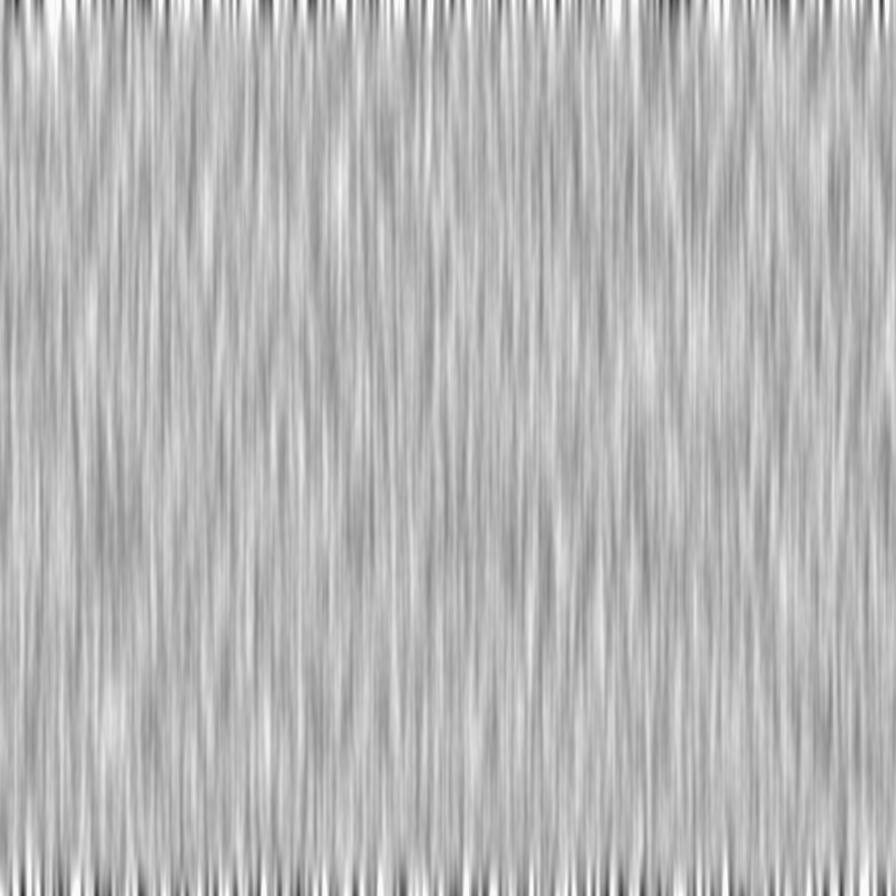
Give the GLSL for this texture, as a WebGL 2 fragment shader.

```glsl
#version 300 es
precision highp float;
// Brushed metal: fine vertical grey streaks with stark bands along the top and bottom edges.

uniform vec2 u_resolution;
out vec4 fragColor;

const float BASE_GREY = 0.717;
const float STREAK_CONTRAST = 0.30;
const float EDGE_CONTRAST = 0.95;
const float EDGE_REACH = 0.075;

// Integer hash of a lattice cell, from 0 to 1
float hash(ivec2 cell) {
    uvec2 q = uvec2(cell) * uvec2(1597334677u, 3812015801u);
    uint h = (q.x ^ q.y) * 1597334677u;
    h = (h ^ (h >> 15)) * 2246822519u;
    h ^= h >> 13;
    return float(h >> 8) / 16777216.0;
}

// Unit gradient of a lattice corner, projected on the offset from it
float cornerSlope(ivec2 cell, vec2 offset) {
    float angle = 6.28319 * hash(cell);
    return dot(vec2(cos(angle), sin(angle)), offset);
}

float gradientNoise(vec2 p) {
    ivec2 cell = ivec2(floor(p));
    vec2 f = fract(p);
    vec2 w = f * f * f * (f * (f * 6.0 - 15.0) + 10.0);
    float low = mix(cornerSlope(cell, f),
                    cornerSlope(cell + ivec2(1, 0), f - vec2(1.0, 0.0)), w.x);
    float high = mix(cornerSlope(cell + ivec2(0, 1), f - vec2(0.0, 1.0)),
                     cornerSlope(cell + ivec2(1, 1), f - vec2(1.0, 1.0)), w.x);
    return mix(low, high, w.y);
}

// One layer of streaks, faded out where its cells shrink below a pixel
float streakLayer(vec2 uv, vec2 cells, float seed) {
    float visible = 1.0 - smoothstep(0.5, 1.0, cells.x / u_resolution.x);
    return visible * gradientNoise(uv * cells + seed * vec2(17.37, 31.73));
}

// Long streaks of several widths and a faint short grain
float brushedStreaks(vec2 uv) {
    return 0.30 * streakLayer(uv, vec2(48.0, 4.3), 1.0)
         + 0.55 * streakLayer(uv, vec2(104.0, 5.2), 2.0)
         + 0.50 * streakLayer(uv, vec2(151.0, 6.7), 3.0)
         + 0.40 * streakLayer(uv, vec2(217.0, 9.1), 4.0)
         + 0.14 * streakLayer(uv, vec2(229.0, 47.0), 5.0);
}

// Straight stripes that fade with the distance from a horizontal edge
float edgeStripes(float x, float edgeDistance, float seed) {
    vec2 row = vec2(x, 0.0);
    float stripes = 0.75 * streakLayer(row, vec2(97.0, 1.0), seed)
                  + 0.75 * streakLayer(row, vec2(163.0, 1.0), seed + 1.0);
    float reach = EDGE_REACH * (1.0 + 0.5 * streakLayer(row, vec2(71.0, 1.0), seed + 2.0));
    float fade = clamp(1.0 - edgeDistance / reach, 0.0, 1.0);
    return stripes * fade * fade;
}

void main() {
    vec2 uv = gl_FragCoord.xy / u_resolution;
    float edges = edgeStripes(uv.x, uv.y, 11.0) + edgeStripes(uv.x, 1.0 - uv.y, 21.0);
    float grey = BASE_GREY + STREAK_CONTRAST * brushedStreaks(uv) + EDGE_CONTRAST * edges;
    fragColor = vec4(vec3(clamp(grey, 0.08, 0.98)), 1.0);
}
```
